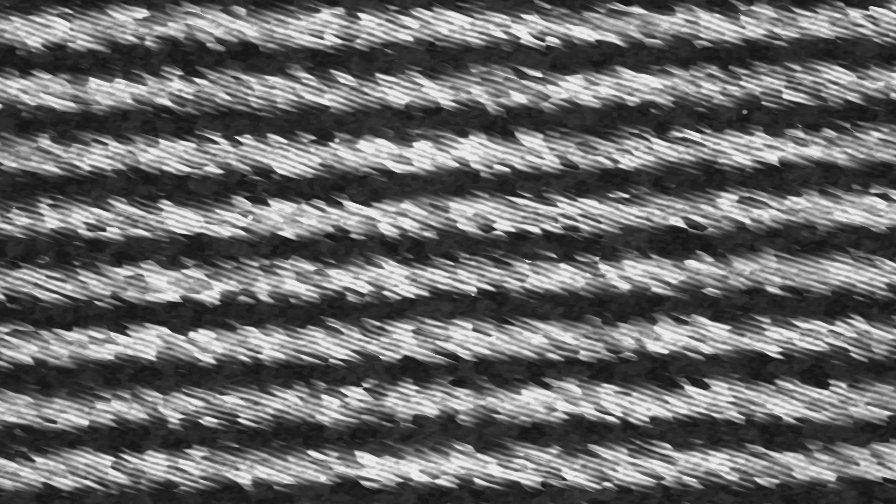
Give the GLSL for this pattern, as a Shadertoy shader.

```glsl
// Ribbed twill cloth in grey: eight soft, slightly tilted horizontal ridges
// crossed by fine diagonal yarns. Layered sines shape the ridges and yarns;
// smoothed cellular noise adds flecks, frayed edges and blotchy shadows.

#define RIDGES 8.0          // ridges down the canvas
#define TILT 0.010          // rise of the ridges towards the right
#define YARN_PITCH 0.0130   // vertical distance between yarns
#define YARN_SLOPE 0.33     // fall of the yarns towards the right
#define FLECK_LENGTH 0.036  // length of a fleck along its yarn
#define YARN_CONTRAST 0.38
#define FLECK_CONTRAST 0.46
#define FRAY 0.20           // raggedness of the ridge edges
#define SHADOW 0.145        // grey of the grooves
#define LIGHT 0.70          // grey of the ridge tops
#define SPECK_SHARE 0.012   // share of cells that hold a lint speck

const float TAU = 6.2831853;

vec3 hash3(vec2 p) {
    vec3 q = vec3(dot(p, vec2(127.1, 311.7)),
                  dot(p, vec2(269.5, 183.3)),
                  dot(p, vec2(419.2, 371.9)));
    return fract(sin(q) * 43758.545);
}

// Random value of the nearest cells, blended smoothly; 0 to 1
float cellTone(vec2 p) {
    vec2 cell = floor(p);
    vec2 local = p - cell;
    float sum = 0.0;
    float weights = 0.0;
    for (int j = -1; j <= 1; j++) {
        for (int i = -1; i <= 1; i++) {
            vec2 offset = vec2(float(i), float(j));
            vec3 seed = hash3(cell + offset);
            vec2 toPoint = offset + seed.xy - local;
            float weight = exp(-12.0 * dot(toPoint, toPoint));
            sum += weight * seed.z;
            weights += weight;
        }
    }
    return sum / max(weights, 1e-5);
}

// Rare small bright dots, one at most per cell
float lint(vec2 p, float blur) {
    vec3 seed = hash3(floor(p) + 71.0);
    vec2 center = 0.25 + 0.5 * seed.xy;
    float dist = length((fract(p) - center) * vec2(0.8, 1.0));
    return step(1.0 - SPECK_SHARE, seed.z) * (1.0 - smoothstep(0.08, 0.13 + blur, dist));
}

// Slow drift of brightness over the cloth; about -1 to 1
float drift(vec2 p) {
    return 0.5 * sin(p.x * 5.3 + p.y * 9.0 + 0.7)
         + 0.3 * sin(p.x * 11.7 - p.y * 17.0 + 2.1)
         + 0.2 * sin(p.x * 23.0 + p.y * 31.0);
}

void mainImage(out vec4 fragColor, in vec2 fragCoord) {
    float pixel = 1.0 / iResolution.y;
    // Height units, with y counted downwards from the top
    vec2 p = vec2(fragCoord.x, iResolution.y - fragCoord.y) * pixel;
    float across = fragCoord.x / iResolution.x;

    // Yarns and the flecks that lie along them
    float yarn = (p.y - YARN_SLOPE * p.x) / YARN_PITCH;
    float fleck = cellTone(vec2(p.x / FLECK_LENGTH, yarn));
    float fine = cellTone(vec2(p.x / 0.012, p.y / 0.007) + 37.0);
    float blotch = cellTone(p / vec2(0.034, 0.024) + 11.0);
    float bend = 0.15 * sin(p.x * 19.0 + p.y * 13.0) + 0.25 * (blotch - 0.5);
    float wave = 0.5 * sin(TAU * (yarn + bend));
    wave *= 1.0 - smoothstep(0.35, 0.7, pixel / YARN_PITCH);
    wave *= 0.75 + 0.35 * drift(p * 1.3 + 4.0);

    // Ridge profile: softer above than below, frayed by the yarns
    float wobble = 0.03 * sin(p.x * 3.5 + p.y * 6.0);
    float height = fract((p.y + TILT * p.x) * RIDGES + wobble) - 0.5;
    float dist = abs(height) * (height < 0.0 ? 0.95 : 1.06);
    dist += FRAY * (fleck - 0.5) - 0.06 * wave + 0.06 * (fine - 0.5);
    float ridge = 1.0 - smoothstep(0.09, 0.37, dist);

    // Light on the ridges, faint mottling in the grooves
    float texture_ = YARN_CONTRAST * wave
                   + FLECK_CONTRAST * (0.5 - fleck)
                   + 0.20 * (fine - 0.5);
    float tone = mix(SHADOW, LIGHT + 0.05 * drift(p), ridge);
    tone += ridge * texture_;
    tone += (1.0 - ridge) * (0.09 * (blotch - 0.5) + 0.07 * (fine - 0.5));

    // Falloff towards the sides, then lint
    float side = across - 0.52;
    tone *= 1.04 - 0.55 * side * side;
    tone += 0.40 * lint(p / 0.03, pixel / 0.03);

    fragColor = vec4(vec3(clamp(tone, 0.09, 0.92)), 1.0);
}
```
